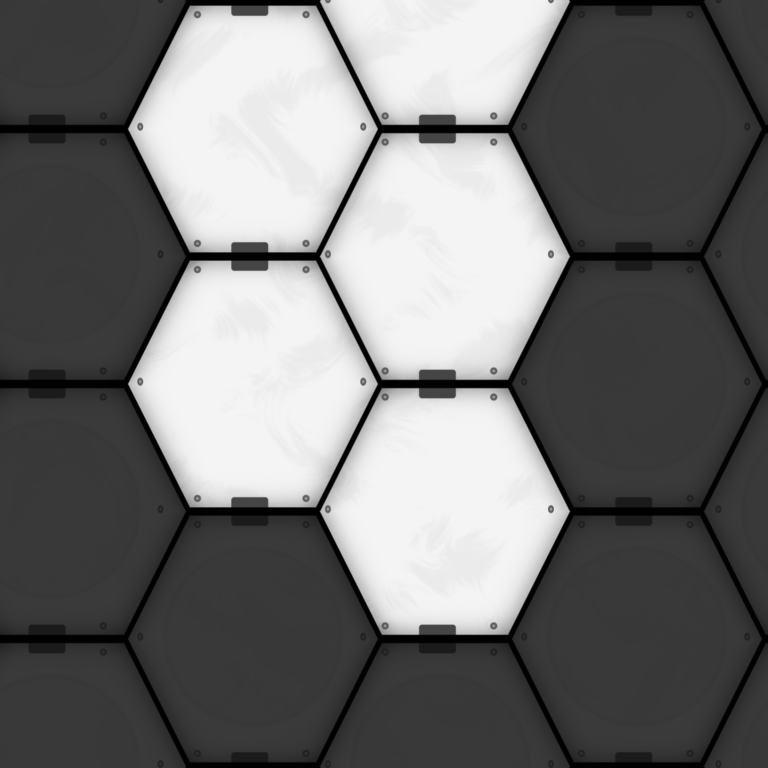
Write a WebGL 1 fragment shader that draws this pattern.

```glsl
precision highp float;
// Flat-topped hexagonal panels, a few lit white and the rest charcoal, with
// black seams, clips on the flat seams, six screws each and soft edge shading.
// Two offset rectangular lattices give the cells; layered sines give the grime.

uniform vec2 u_resolution;

// Lattice
const vec2 ORIGIN = vec2(0.3294, 0.5);
const vec2 PITCH = vec2(0.5, 0.332);
const vec2 HEX_HALF = vec2(0.16667, 0.166);
const float LIT_FLOOR = 0.25;

// Fittings
const float FLAT_SEAM = 0.0054;
const float SLANT_SEAM = 0.0035;
const vec2 CLIP_HALF = vec2(0.0240, 0.0186);
const float CLIP_ROUND = 0.004;
const float CLIP_OFFSET = -0.0026;
const vec2 CORNER_SCREW = vec2(0.0707, 0.149);
const vec2 SIDE_SCREW = vec2(0.1452, 0.0);
const float SCREW_RADIUS = 0.0046;
const float DISC_RADIUS = 0.1150;

// Colours
const vec3 WHITE = vec3(0.957);
const vec3 CHARCOAL = vec3(0.222);
const vec3 SEAM = vec3(0.004);
const vec3 CLIP_ON_WHITE = vec3(0.27);
const vec3 CLIP_ON_DARK = vec3(0.105);

// Signed distances to the flat (x) and slanted (y) sides, negative inside
vec2 hexSides(vec2 p) {
    p = abs(p);
    vec2 slantNormal = normalize(vec2(HEX_HALF.y, HEX_HALF.x * 0.5));
    return vec2(p.y - HEX_HALF.y, dot(p - vec2(HEX_HALF.x, 0.0), slantNormal));
}

float roundedBox(vec2 p, vec2 halfSize, float radius) {
    vec2 q = abs(p) - halfSize + radius;
    return length(max(q, 0.0)) + min(max(q.x, q.y), 0.0) - radius;
}

// Warped layered sines, roughly -1 to 1
float grime(vec2 p) {
    float total = 0.0;
    float weight = 0.5;
    for (int i = 0; i < 6; i++) {
        p += 0.65 * sin(p.yx * 1.3 + vec2(0.7, 2.1));
        total += weight * sin(p.x) * sin(p.y + 1.3);
        p = mat2(1.36, 1.12, -1.12, 1.36) * p + 3.7;
        weight *= 0.72;
    }
    return total;
}

float cover(float distance, float blur) {
    return 1.0 - smoothstep(-blur, blur, distance);
}

void main() {
    vec2 uv = gl_FragCoord.xy / u_resolution;
    float blur = max(1.0 / min(u_resolution.x, u_resolution.y), 0.0008);

    // Nearest panel out of the two lattices
    vec2 local = vec2(0.0);
    vec2 sides = vec2(1.0);
    float column = 0.0;
    for (int i = 0; i < 2; i++) {
        vec2 start = ORIGIN + 0.5 * PITCH * float(i);
        vec2 id = floor((uv - start) / PITCH + 0.5);
        vec2 p = uv - start - id * PITCH;
        vec2 s = hexSides(p);
        if (max(s.x, s.y) < max(sides.x, sides.y)) {
            local = p;
            sides = s;
            column = 2.0 * id.x + float(i);
        }
    }
    float centreY = uv.y - local.y;
    float lit = step(-0.5, column) * step(column, 1.5) * step(LIT_FLOOR, centreY);

    // Fittings sit a little off centre, drifting across the odd columns
    float odd = mod(column, 2.0);
    vec2 q = local - vec2(mix(-0.0016, 0.0042 * column - 0.0114, odd), 0.0);

    // Panel face: grime when lit, a faint disc when dark
    float dirt = grime(uv * 23.0);
    float patches = smoothstep(0.05, 0.9, dirt + 0.5 * sin(uv.x * 31.0 + 4.0 * sin(uv.y * 17.0)));
    vec3 whiteFace = WHITE - 0.035 * patches;
    float discDist = length(q - vec2(0.0015, 0.003)) - DISC_RADIUS;
    vec3 darkFace = CHARCOAL + 0.006 * smoothstep(-0.003, 0.003, discDist) + 0.003 * dirt;
    darkFace -= 0.008 * exp(-pow(discDist / 0.003, 2.0));
    vec3 color = mix(darkFace, whiteFace, lit);

    // Soft shading towards the seams
    vec2 inset = max(-sides - vec2(FLAT_SEAM, SLANT_SEAM), 0.0);
    vec2 falloff = exp(-pow(inset / 0.0145, vec2(1.4)));
    float shade = 1.0 - (1.0 - 0.22 * falloff.x) * (1.0 - 0.24 * falloff.y);
    color *= 1.0 - shade * (1.0 + 0.1 * dirt);

    // Screws, mirrored into one quadrant; the side pair is narrower
    vec2 sideLocal = vec2(abs(q.x), q.y - 0.003) - SIDE_SCREW;
    float screw = min(length(abs(q) - CORNER_SCREW), length(sideLocal * vec2(1.2, 0.9)));
    vec3 screwColor = mix(vec3(0.12), vec3(0.31), lit);
    vec3 screwCore = mix(vec3(0.19), vec3(0.57), lit);
    screwColor = mix(screwColor, screwCore, cover(screw - SCREW_RADIUS * 0.4, 0.0012));
    color = mix(color, screwColor, 0.9 * cover(screw - SCREW_RADIUS, blur));

    // Clips across the flat seams
    vec2 clipLocal = vec2(q.x - CLIP_OFFSET, abs(q.y) - HEX_HALF.y);
    float clip = cover(roundedBox(clipLocal, CLIP_HALF, CLIP_ROUND), blur);
    color = mix(color, mix(CLIP_ON_DARK, CLIP_ON_WHITE, lit), clip);

    // Black seams
    float seam = max(cover(-sides.x - FLAT_SEAM, blur), cover(-sides.y - SLANT_SEAM, blur));
    color = mix(color, SEAM, seam);

    gl_FragColor = vec4(color, 1.0);
}
```
